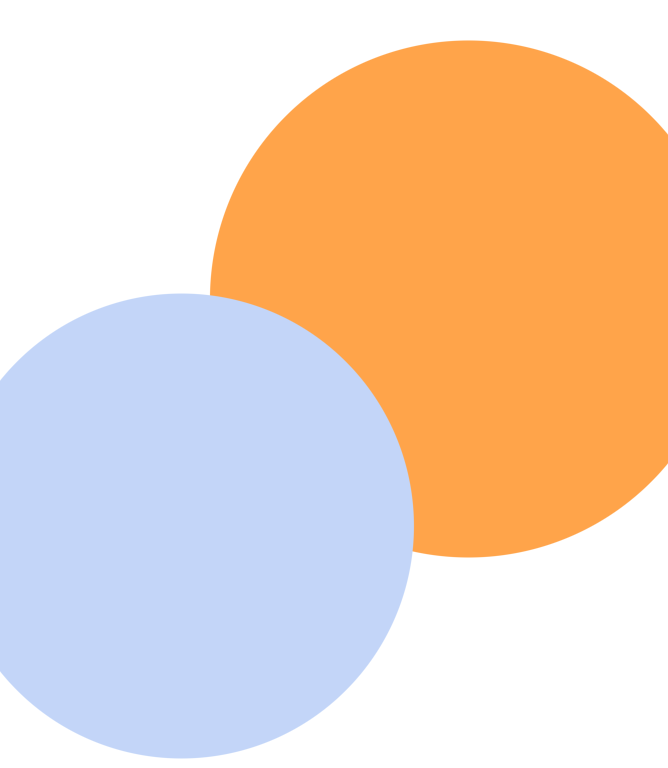
Write a WebGL 2 fragment shader that draws this background.

```glsl
#version 300 es
precision highp float;

uniform vec2 u_resolution;
out vec4 fragColor;

const vec3 WHITE = vec3(1.0);
const vec3 ORANGE = vec3(1.0, 0.643, 0.29);
const vec3 PALE_BLUE = vec3(0.763, 0.837, 0.973);

// Signed distance to a circle, negative inside
float circleDistance(vec2 point, vec2 center, float radius) {
    return length(point - center) - radius;
}

// Coverage of a shape with an edge one pixel wide
float coverage(float dist, float pixel) {
    return 1.0 - smoothstep(-0.75 * pixel, 0.75 * pixel, dist);
}

vec3 paintDisc(vec3 base, vec3 color, vec2 point, vec2 center, float radius, float pixel) {
    return mix(base, color, coverage(circleDistance(point, center, radius), pixel));
}

void main() {
    // Canvas height is one unit
    float pixel = 1.0 / u_resolution.y;
    vec2 point = gl_FragCoord.xy * pixel;

    // Large disc behind, smaller disc in front
    vec3 color = paintDisc(WHITE, ORANGE, point, vec2(0.61, 0.6107), 0.3366, pixel);
    color = paintDisc(color, PALE_BLUE, point, vec2(0.2363, 0.3151), 0.3027, pixel);

    fragColor = vec4(color, 1.0);
}
```
